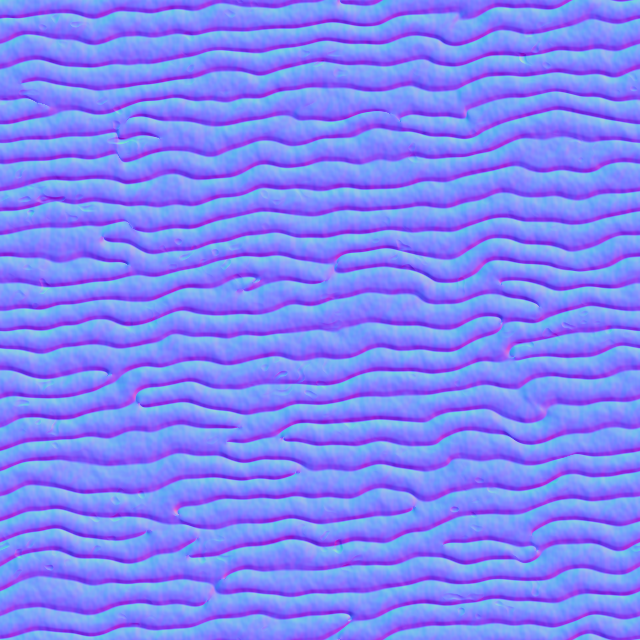
This texture map is drawn by a WebGL 1 fragment shader. Its source:

```glsl
precision highp float;

uniform vec2 u_resolution;

#define RIPPLES 27.0
#define TILT 2.0
#define BREAK_CELLS vec2(8.0, 8.0)
#define BREAK_BIAS 0.3
#define WAVE_AMOUNT 0.6
#define WOBBLE_AMOUNT 0.3
#define STREAK_HEIGHT 0.0013
#define PIT_HEIGHT 0.0013
#define LEE_SLOPE -0.6
#define BACK_SLOPE 0.51
#define STEP 0.001

const float TAU = 6.2831853;

// Unit gradient of a lattice corner; the half-cell offset keeps the wrap exact
vec2 cornerGradient(vec2 cell, vec2 period, float seed) {
  vec2 wrapped = floor(mod(cell + 0.5, period));
  vec3 q = fract(vec3(wrapped, seed).xyx * vec3(0.1031, 0.1030, 0.0973) + seed * 0.137);
  q += dot(q, q.yzx + 33.33);
  float angle = TAU * fract((q.x + q.y) * q.z);
  return vec2(cos(angle), sin(angle));
}

// Gradient noise that tiles over the unit square
float noise(vec2 uv, vec2 cells, float seed) {
  vec2 p = uv * cells;
  vec2 i = floor(p);
  vec2 f = p - i;
  vec2 w = f * f * f * (f * (f * 6.0 - 15.0) + 10.0);
  vec2 e = vec2(1.0, 0.0);
  float a = dot(cornerGradient(i, cells, seed), f);
  float b = dot(cornerGradient(i + e.xy, cells, seed), f - e.xy);
  float c = dot(cornerGradient(i + e.yx, cells, seed), f - e.yx);
  float d = dot(cornerGradient(i + e.xx, cells, seed), f - e.xx);
  return mix(mix(a, b, w.x), mix(c, d, w.x), w.y);
}

// Complex field whose zeros are the places where ripples fork or end
vec2 breakField(vec2 uv) {
  return vec2(BREAK_BIAS + noise(uv, BREAK_CELLS, 3.0), noise(uv, BREAK_CELLS, 8.0));
}

// Ripple count from the bottom, continuous up to whole numbers
float ripplePhase(vec2 uv) {
  vec2 z = breakField(uv);
  float wave = WAVE_AMOUNT * noise(uv, vec2(8.0, 4.0), 12.0);
  float wobble = WOBBLE_AMOUNT * noise(uv, vec2(19.0, 13.0), 17.0);
  return RIPPLES * uv.y - TILT * uv.x + wave + wobble + atan(z.y, z.x + 1e-6) / TAU;
}

// Slope across one ripple: narrow lee face, then a rounded back
float rippleSlope(float s) {
  float crease = mix(BACK_SLOPE, LEE_SLOPE, smoothstep(0.0, 0.1, s));
  float foot = 0.25 * smoothstep(0.16, 0.3, s);
  float e = clamp((s - 0.2) / 0.8, 0.0, 1.0);
  return crease + foot + (BACK_SLOPE - LEE_SLOPE - 0.25) * e * (1.35 - 0.35 * e);
}

// Fine combed sand with patches of small pits
float grainHeight(vec2 uv) {
  float streaks = noise(uv, vec2(58.0, 40.0), 21.0) + 0.35 * noise(uv, vec2(120.0, 96.0), 26.0);
  float patches = smoothstep(0.1, 0.45, noise(uv, vec2(9.0, 11.0), 31.0));
  float pits = smoothstep(0.2, 0.55, noise(uv, vec2(52.0, 66.0), 37.0));
  return STREAK_HEIGHT * streaks - PIT_HEIGHT * patches * pits;
}

void main() {
  vec2 uv = gl_FragCoord.xy / u_resolution;
  vec2 dx = vec2(STEP, 0.0);
  vec2 dy = vec2(0.0, STEP);

  // Ripple direction from the wrapped phase difference
  float phase = ripplePhase(uv);
  vec2 change = vec2(ripplePhase(uv + dx), ripplePhase(uv + dy)) - phase;
  vec2 gradient = (fract(change + 0.5) - 0.5) / STEP;
  float density = length(gradient);
  vec2 direction = gradient / max(density, 0.001);

  // Ripples flatten where they spread out and at their breaks
  float strength = clamp(density / RIPPLES, 0.6, 1.1);
  strength *= mix(0.5, 1.0, smoothstep(0.0, 0.06, length(breakField(uv))));
  strength *= 1.0 + 0.2 * noise(uv, vec2(10.0, 16.0), 42.0);
  vec2 tilt = direction * rippleSlope(fract(phase)) * strength;

  // Sand grain relief
  float grain = grainHeight(uv);
  tilt -= (vec2(grainHeight(uv + dx), grainHeight(uv + dy)) - grain) / STEP;

  // Encode the unit normal
  tilt *= min(1.0, 0.85 / max(length(tilt), 0.001));
  vec3 normal = vec3(tilt, sqrt(1.0 - dot(tilt, tilt)));
  gl_FragColor = vec4(normal * 0.5 + 0.5, 1.0);
}
```
